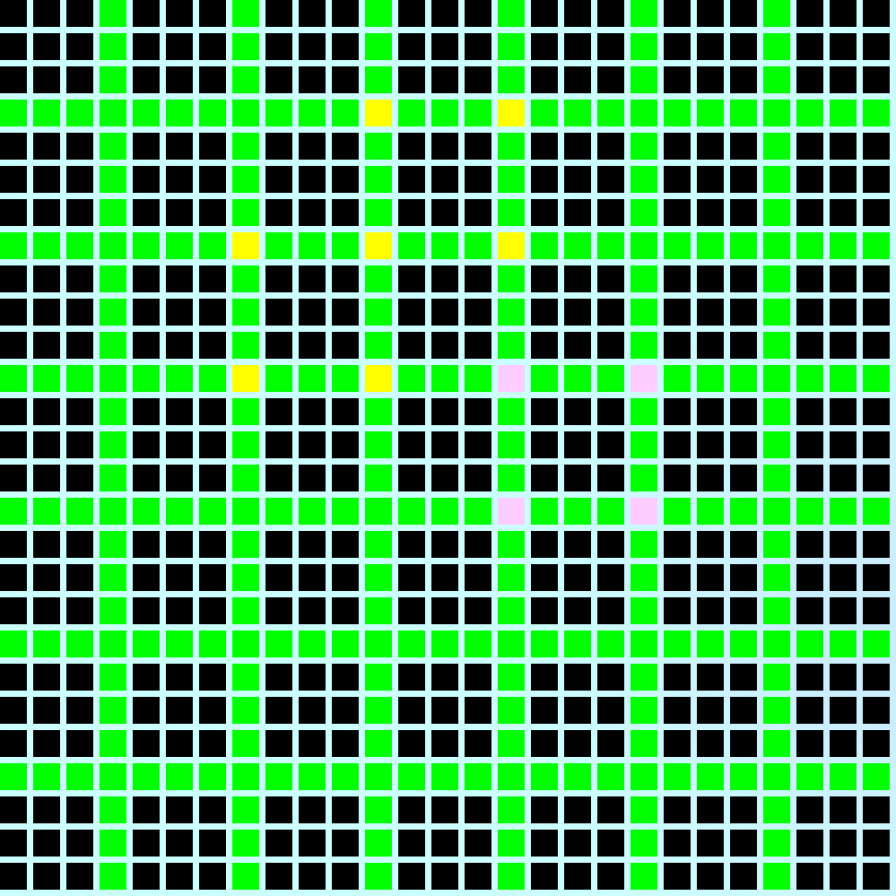
Reproduce this pattern procedurally as a WebGL 1 fragment shader.

```glsl
precision highp float;

uniform vec2 u_resolution;

const float CELLS = 27.0;       // squares across and down
const float SIDE = 0.81;        // square side as a share of the cell
const float STRIPE_EVERY = 4.0; // every fourth row and column is lit

const vec3 BLACK = vec3(0.0);
const vec3 GREEN = vec3(0.0, 1.0, 0.0);
const vec3 YELLOW = vec3(1.0, 1.0, 0.0);
const vec3 PINK = vec3(1.0, 0.8, 1.0);
const vec3 LINE = vec3(0.8, 1.0, 1.0);
const vec3 LINE_BLUE = vec3(0.8, 0.93, 1.0);

const vec2 HEXAGON_CENTER = vec2(2.0, 1.0); // in crossings from top left
const vec2 BLOCK_CENTER = vec2(3.5, 2.5);
const vec2 TINT_CENTER = vec2(1.0, 0.3);    // in canvas units
const float TINT_RADIUS = 0.5;

// Box-filtered coverage of the square within its cell
float squareCoverage(vec2 local, vec2 pixel) {
  vec2 inside = clamp((0.5 * SIDE - abs(local)) / pixel + 0.5, 0.0, 1.0);
  return inside.x * inside.y;
}

// Three by three crossings without two opposite corners
bool inHexagon(vec2 crossing) {
  vec2 d = crossing - HEXAGON_CENTER;
  return max(max(abs(d.x), abs(d.y)), abs(d.x + d.y)) < 1.5;
}

// Two by two crossings
bool inBlock(vec2 crossing) {
  vec2 d = abs(crossing - BLOCK_CENTER);
  return max(d.x, d.y) < 1.0;
}

vec3 squareColor(vec2 cell) {
  vec2 phase = mod(cell + 0.5, STRIPE_EVERY);
  vec2 lit = step(STRIPE_EVERY - 1.0, phase);
  vec2 crossing = floor((cell + 0.5) / STRIPE_EVERY);
  if (lit.x * lit.y > 0.5) {
    if (inHexagon(crossing)) return YELLOW;
    if (inBlock(crossing)) return PINK;
  }
  return mix(BLACK, GREEN, max(lit.x, lit.y));
}

void main() {
  vec2 uv = gl_FragCoord.xy / u_resolution;

  // Cells count from the top left, squares centred in shifted cells
  vec2 grid = vec2(uv.x, 1.0 - uv.y) * CELLS + 0.5 * (1.0 - SIDE);
  vec2 cell = floor(grid);
  float coverage = squareCoverage(fract(grid) - 0.5, CELLS / u_resolution);
  coverage *= step(max(cell.x, cell.y), CELLS - 0.5);

  // Lines turn slightly blue towards the lower right
  float tint = 1.0 - smoothstep(0.0, TINT_RADIUS, distance(uv, TINT_CENTER));
  vec3 line = mix(LINE, LINE_BLUE, tint);

  gl_FragColor = vec4(mix(line, squareColor(cell), coverage), 1.0);
}
```
